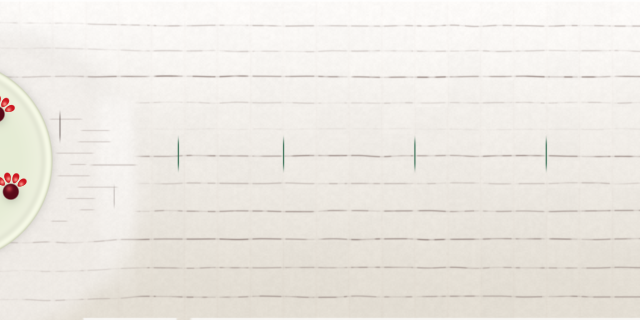
Write a WebGL 1 fragment shader that draws this texture.

```glsl
precision highp float;
// A pale whitewashed brick wall with broken mortar lines and thin green slits,
// and a cream plate with berry flowers cut off by the left edge.
// Rows come from a quadratic spacing; dashes and grain from hash noise.

uniform vec2 u_resolution;

#define UNITS 384.0                 // canvas height in design units, y down
#define TILE 39.5                   // brick width
#define TILE_SHIFT 24.0             // position of the first brick gap
#define PLATE vec3(-58.0, 193.0, 121.0)
#define HAZE vec3(-8.0, 220.0, 182.0)
#define MORTAR vec3(0.61, 0.55, 0.53)
#define SLIT_GREEN vec3(0.16, 0.40, 0.29)
#define GRAIN 0.014

float hash(vec2 p) {
  return fract(sin(dot(p, vec2(127.1, 311.7))) * 43758.5453);
}

float noise(vec2 p) {
  vec2 i = floor(p), f = fract(p);
  f = f * f * (3.0 - 2.0 * f);
  return mix(mix(hash(i), hash(i + vec2(1, 0)), f.x),
             mix(hash(i + vec2(0, 1)), hash(i + vec2(1, 1)), f.x), f.y);
}

float bell(float d, float w) { return exp(-d * d / (w * w)); }

// Soft window between a and b
float span(float x, float a, float b, float soft) {
  return smoothstep(a - soft, a + soft, x) * (1.0 - smoothstep(b - soft, b + soft, x));
}

// Darkness of mortar row k
float rowStrength(float k) {
  vec4 s = k < 4.0 ? vec4(0.48, 0.30, 0.82, 0.27)
         : k < 8.0 ? vec4(0.10, 0.72, 0.38, 0.62) : vec4(0.80, 0.60, 0.64, 0.0);
  return dot(s, vec4(equal(vec4(0, 1, 2, 3), vec4(mod(k, 4.0)))));
}

// Vertical sliver tapered at both ends
float slit(vec2 p, vec2 c, float halfLen) {
  float taper = max(0.0, 1.0 - abs(p.y - c.y) / halfLen);
  return bell(p.x - c.x, 0.9) * smoothstep(0.0, 0.6, taper);
}

vec3 wall(vec2 p) {
  float t = p.y / UNITS;
  vec3 col = mix(vec3(0.985, 0.977, 0.968), vec3(0.937, 0.922, 0.900), smoothstep(0.0, 0.55, t));
  col = mix(col, vec3(0.890, 0.868, 0.828), smoothstep(0.42, 0.98, t));
  // Brick to brick tint and faint upright joints
  float u = (p.x - TILE_SHIFT) / TILE;
  float row = floor((p.y - 31.0) / 32.5);
  col += 0.010 * (hash(vec2(floor(u), row)) - 0.5);
  col -= 0.008 * bell((fract(u + 0.5) - 0.5) * TILE, 1.5) * vec3(0.6, 1.0, 1.1);
  // Hazy disc round the plate, its dim rim and a bright upright smear
  float r = length(p - HAZE.xy) - HAZE.z;
  float inside = 1.0 - smoothstep(-22.0, 12.0, r);
  col = mix(col, vec3(0.948, 0.933, 0.918), 0.75 * inside);
  col -= 0.018 * bell(r + 8.0, 20.0) * (1.0 - smoothstep(100.0, 210.0, p.y));
  float smear = span(p.x, 118.0, 160.0, 9.0) * span(p.y, 115.0, 345.0, 18.0);
  col = mix(col, vec3(0.972, 0.963, 0.952), smear * mix(0.85, 0.25, smoothstep(150.0, 320.0, p.y)));
  return col + GRAIN * (noise(p * 0.55) + noise(p * 0.22) - 1.0);
}

float mortar(vec2 p) {
  float ink = 0.0;
  float left = 1.0 - smoothstep(60.0, 190.0, p.x);
  float u = (p.x - TILE_SHIFT) / TILE;
  float gap = smoothstep(1.0, 4.0, abs(fract(u + 0.5) - 0.5) * TILE);
  for (int i = 0; i < 11; i++) {
    float k = float(i);
    float y = 31.0 + 30.0 * k + 0.25 * k * k;
    y += left * (k < 2.0 ? -3.0 : k > 7.0 ? 4.0 : 0.0);
    y += 1.6 * (noise(vec2(p.x * 0.035, k * 9.0)) - 0.5);
    float broken = smoothstep(0.22, 0.55, noise(vec2(p.x * 0.11, k * 7.3)));
    float dash = mix(0.35, 1.0, broken) * mix(0.3, 1.0, gap);
    dash *= 0.75 + 0.45 * hash(vec2(floor(u), k));
    float edge = k < 3.0 ? 1.0 - 0.5 * left
               : mix(k > 7.0 ? 0.45 : 0.0, 1.0, smoothstep(158.0, 176.0, p.x));
    ink += rowStrength(k) * dash * edge * bell(p.y - y, 1.15);
  }
  // Loose short strokes between plate and bricks
  for (int i = 0; i < 10; i++) {
    float k = float(i);
    float start = 58.0 + 52.0 * hash(vec2(k, 3.0));
    float len = 16.0 + 34.0 * hash(vec2(k, 8.0));
    ink += 0.30 * span(p.x, start, start + len, 3.0) * bell(p.y - 143.0 - 13.6 * k, 1.0);
  }
  ink += 0.4 * span(p.x, 110.0, 163.0, 4.0) * bell(p.y - 198.0, 1.1);
  return min(ink, 1.0);
}

// Berry with four fanned petals
void flower(inout vec3 col, vec2 p, float turn, float aa) {
  for (int i = 0; i < 4; i++) {
    float a = turn + 0.56 * float(i);
    vec2 q = mat2(cos(a), -sin(a), sin(a), cos(a)) * p;
    q.y += 17.0;
    float d = length(q / vec2(3.7 - 0.12 * q.y, 6.0)) - 1.0;
    vec3 petal = mix(vec3(0.80, 0.08, 0.12), vec3(0.98, 0.57, 0.52), bell(length(q - vec2(0.8, 1.5)), 2.6));
    col = mix(col, petal, 1.0 - smoothstep(-0.12 * aa, 0.18 * aa, d));
  }
  col *= 1.0 - 0.16 * bell(length(p - vec2(1.0, 3.0)), 10.0);
  vec3 berry = mix(vec3(0.35, 0.03, 0.09), vec3(0.72, 0.22, 0.26), bell(length(p + vec2(2.0, 3.5)), 3.6));
  col = mix(col, berry, 1.0 - smoothstep(-aa, aa, length(p) - 9.5));
}

void main() {
  float aa = UNITS / u_resolution.y;
  vec2 p = vec2(gl_FragCoord.x, u_resolution.y - gl_FragCoord.y) * aa;
  vec3 col = mix(wall(p), MORTAR, 0.85 * mortar(p));

  // Upright slits
  float cuts = slit(p, vec2(214.0, 185.0), 24.0);
  for (int i = 0; i < 3; i++) cuts += slit(p, vec2(340.3 + 157.6 * float(i), 185.0), 24.0);
  col = mix(col, SLIT_GREEN, 0.85 * cuts);
  col = mix(col, MORTAR * 0.75, 0.7 * slit(p, vec2(72.0, 152.0), 22.0) + 0.3 * slit(p, vec2(137.0, 236.0), 17.0));

  // White borders at top and bottom
  float foot = span(p.x, 100.0, 212.0, 2.0) + smoothstep(226.0, 232.0, p.x);
  col = mix(col, vec3(0.99), 0.8 * foot * smoothstep(380.5, 382.5, p.y));
  col = mix(col, vec3(1.0), 0.7 * (1.0 - smoothstep(1.0, 3.0, p.y)));

  // Plate: shadow, body, light rim, olive edge
  float d = length(p - PLATE.xy) - PLATE.z;
  col *= 1.0 - 0.09 * exp(-max(d, 0.0) / 4.0);
  vec3 plate = mix(vec3(0.900, 0.925, 0.835), vec3(0.930, 0.940, 0.870), smoothstep(-45.0, -8.0, d));
  plate += 0.035 * bell(d + 5.0, 3.0) - 0.035 * bell(d + 11.0, 3.5);
  plate -= vec3(0.12, 0.11, 0.15) * bell(d, 1.8);
  flower(plate, p - vec2(13.0, 230.0), -0.78, aa);
  flower(plate, p - vec2(-4.0, 137.0), -0.50, aa);
  col = mix(col, plate, 1.0 - smoothstep(-aa, aa, d) );

  gl_FragColor = vec4(clamp(col, 0.0, 1.0), 1.0);
}
```
